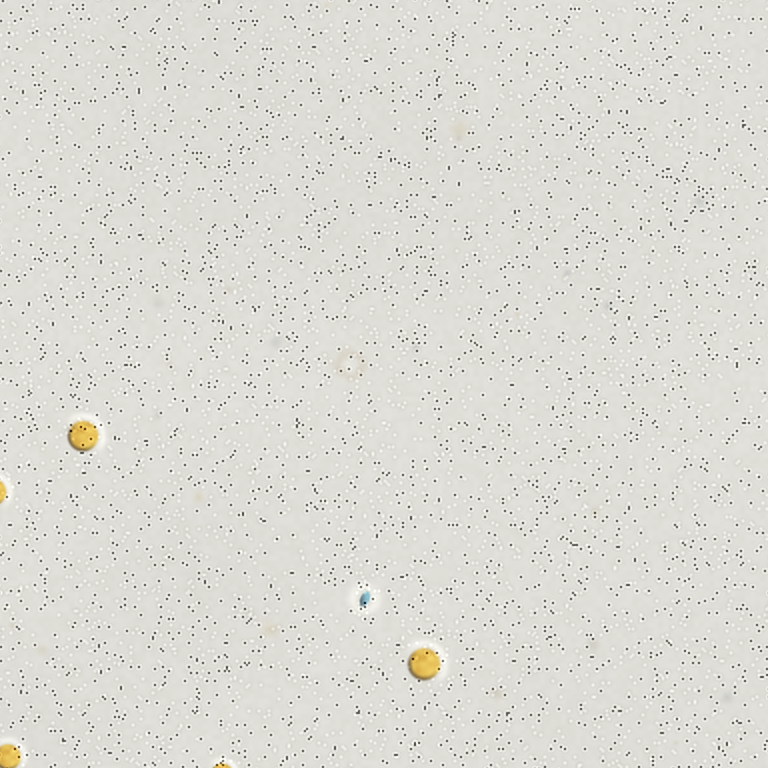
Give the GLSL for this texture, as a Shadertoy shader.

```glsl
float hash(vec2 p) {
    vec3 q = fract(vec3(p.xyx) * 0.1031);
    q += dot(q, q.yzx + 33.33);
    return fract((q.x + q.y) * q.z);
}

float noise(vec2 p) {
    vec2 i = floor(p), f = fract(p);
    f = f * f * (3.0 - 2.0 * f);
    return mix(mix(hash(i), hash(i + vec2(1, 0)), f.x),
               mix(hash(i + vec2(0, 1)), hash(i + vec2(1, 1)), f.x), f.y);
}

float ring(float d, float radius, float width) {
    float x = (d - radius) / width;
    return exp(-x * x);
}

// Brightness change from dark and pale specks with faint ripples around them
float specks(vec2 uv) {
    vec2 p = uv * 384.0, cell = floor(p);
    float change = 0.0;
    for (int y = -2; y <= 2; y++)
    for (int x = -2; x <= 2; x++) {
        vec2 c = cell + vec2(x, y);
        float pick = hash(c + 17.0);
        float d = length(p - c - 0.5);
        if (pick < 0.021) {
            change -= 0.78 * exp(-4.2 * d * d);
            change += 0.052 * ring(d, 1.35, 0.4) - 0.022 * ring(d, 2.1, 0.3);
        } else if (pick > 0.975) {
            change += 0.10 * exp(-2.6 * d * d) - 0.022 * ring(d, 1.5, 0.4);
        }
    }
    return change;
}

// Yellow sphere: brown lower left rim, pale glow at the upper right
vec3 drawGrain(vec3 col, vec2 q, float r) {
    float d = length(q) / r;
    float shade = dot(q / r, vec2(-0.7, -0.7));
    col += 0.09 * ring(d, 1.3, 0.25) * smoothstep(0.5, -0.8, shade);
    vec3 yellow = mix(vec3(0.84, 0.66, 0.27), vec3(0.96, 0.84, 0.42),
                      noise(q / r * 2.5 + 7.0));
    float rim = smoothstep(0.6, 1.0, d) * smoothstep(-0.5, 0.8, shade);
    vec3 body = mix(yellow, vec3(0.36, 0.29, 0.20), 0.9 * rim);
    return mix(col, body, smoothstep(1.12, 0.85, d));
}

void mainImage(out vec4 fragColor, in vec2 fragCoord) {
    vec2 uv = fragCoord / iResolution.y;

    // Pale ground with slow drift and fine mottling
    vec3 col = vec3(0.872, 0.868, 0.842);
    col += 0.014 * (noise(uv * 4.0) - 0.5);
    col += 0.022 * (noise(uv * 150.0) - 0.5) * vec3(1.0, 1.0, 1.2);

    // Faint out of focus smudges
    for (int i = 0; i < 22; i++) {
        float k = float(i);
        vec2 q = uv - vec2(hash(vec2(k, 3.0)), hash(vec2(k, 9.0)));
        float size = mix(0.003, 0.009, hash(vec2(k, 5.0)));
        vec3 tint = mix(vec3(0.08, 0.07, 0.05), vec3(0.01, 0.03, 0.08), hash(vec2(k, 8.0)));
        col -= tint * exp(-dot(q, q) / (size * size));
    }

    // Ghostly ring near the middle
    vec2 g = uv - vec2(0.456, 0.525);
    float ghost = length(g) + 0.006 * (noise(uv * 90.0) - 0.5);
    col -= vec3(0.02, 0.035, 0.055) * ring(ghost, 0.015, 0.006);
    col += 0.025 * ring(ghost, 0.0, 0.008);

    // Yellow grains: centre and radius
    vec3 grains[5] = vec3[5](
        vec3(0.108, 0.432, 0.020), vec3(0.552, 0.135, 0.021),
        vec3(0.010, 0.014, 0.017), vec3(0.289, -0.009, 0.015),
        vec3(-0.010, 0.359, 0.018));
    for (int i = 0; i < 5; i++)
        col = drawGrain(col, uv - grains[i].xy, grains[i].z);

    // Small blue fleck with a pale surround
    vec2 b = uv - vec2(0.475, 0.220);
    col += 0.07 * ring(length(b), 0.015, 0.007);
    b.x -= 0.3 * b.y;
    float fleck = length(b * vec2(1.4, 0.9));
    vec3 blue = mix(vec3(0.38, 0.48, 0.52), vec3(0.55, 0.76, 0.82),
                    smoothstep(-0.006, 0.004, b.x + 0.5 * b.y));
    col = mix(col, blue, smoothstep(0.011, 0.006, fleck));

    col += specks(uv);
    fragColor = vec4(clamp(col, 0.08, 1.0), 1.0);
}
```
